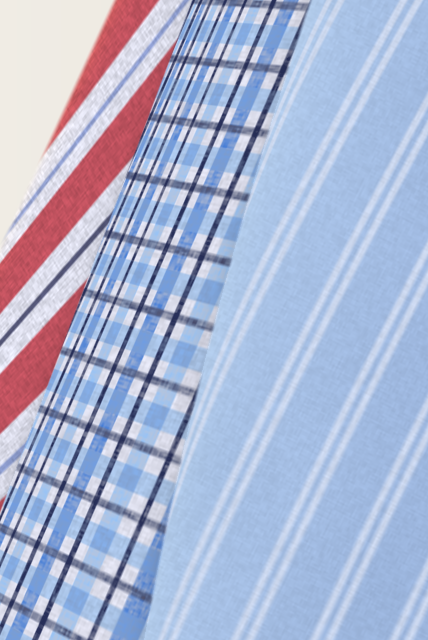
This texture is drawn by a WebGL 1 fragment shader. Its source:

```glsl
precision highp float;
// Three overlapping draped cloths: red stripes, blue check and pale blue double stripes.
uniform vec2 u_resolution;

#define ROW_PITCH 0.70
#define COLUMN_GROWTH 1.4
#define STRIPE_PITCH 0.95
#define STRIPE_GAP 0.09
#define STRIPE_HALF 0.047
#define GRAIN 0.075
#define CREAM vec3(0.94, 0.925, 0.895)
#define RED vec3(0.75, 0.32, 0.37)
#define WHITE vec3(0.87, 0.875, 0.93)
#define NAVY vec3(0.15, 0.18, 0.34)
#define BLUE vec3(0.36, 0.53, 0.81)
#define SKY vec3(0.645, 0.745, 0.89)

float hash(vec2 p) {
  vec3 q = fract(vec3(p.xyx) * 0.1031);
  q += dot(q, q.yzx + 33.33);
  return fract((q.x + q.y) * q.z);
}

float noise(vec2 p) {
  vec2 cell = floor(p), f = fract(p);
  f = f * f * (3.0 - 2.0 * f);
  return mix(mix(hash(cell), hash(cell + vec2(1.0, 0.0)), f.x),
             mix(hash(cell + vec2(0.0, 1.0)), hash(cell + vec2(1.0)), f.x), f.y);
}

// Soft band of a given half width around zero
float band(float d, float halfWidth, float blur) {
  return 1.0 - smoothstep(halfWidth - blur, halfWidth + blur, abs(d));
}

// Crossed threads, centred on zero
float weave(vec2 threads) {
  return noise(threads * vec2(38.0, 12.0)) + noise(threads * vec2(12.0, 38.0) + 57.0) - 1.0;
}

vec3 redCloth(vec2 p, float fromRim) {
  float v = (p.y + 1.677 * p.x) / (1.0 + 0.13 * p.x);
  float red = 1.0 - smoothstep(2.53, 2.59, v);
  red += band(v - 3.465, 0.305, 0.025);
  red += band(v - 4.85, 0.36, 0.025);
  red += smoothstep(5.98, 6.04, v);
  vec3 col = mix(WHITE, RED, clamp(red, 0.0, 1.0));
  col = mix(col, vec3(0.50, 0.57, 0.79), 0.85 * (band(v - 2.90, 0.035, 0.025)
      + band(v - 5.65, 0.05, 0.025)));
  col = mix(col, vec3(0.27, 0.28, 0.42), 0.9 * band(v - 4.12, 0.04, 0.022));
  col += vec3(0.07, 0.045, 0.0) * exp(-max(fromRim, 0.0) * 9.0);
  return col * (1.0 + 1.6 * GRAIN * weave(vec2(v, p.x - 0.6 * p.y)));
}

vec3 checkCloth(vec2 p, float across) {
  // Rows sag to the right; columns widen away from the left rim
  float row = (p.y - 0.06 * across) / (1.0 + 0.055 * across);
  float column = max(across + 0.06 * p.y + 0.2, 0.05);
  float k = log(column / 1.18) / log(COLUMN_GROWTH);
  float cell = floor(k);
  float columnScale = column * log(COLUMN_GROWTH);
  float blur = 0.012 + 0.008 * smoothstep(0.8, 2.0, across);
  float fine = weave(vec2(column, row));

  // Wide blue warp and pale weft, blended as woven yarn
  float strong = 1.0 - mod(cell, 2.0);
  float warp = band((k - cell - 0.47) * columnScale, 0.19 * columnScale, blur);
  float weft = band((fract(row / ROW_PITCH) - 0.5) * ROW_PITCH, 0.125, blur);
  vec3 warpColor = mix(vec3(0.60, 0.74, 0.91), BLUE, strong);
  vec3 col = mix(WHITE, warpColor, warp * (0.78 + 0.45 * fine));
  col = mix(col, mix(vec3(0.59, 0.73, 0.90), BLUE, warp * 0.55), weft * 0.72);

  // Thin dark yarns, darkest where they cross
  float rowD = (fract(row / ROW_PITCH + 0.5) - 0.5) * ROW_PITCH;
  float columnD = (fract(k + 0.5) - 0.5) * columnScale;
  float yarn = mix(0.016, 0.036, smoothstep(0.8, 1.5, column));
  float darkRow = band(rowD, 0.043, blur + 0.006);
  float darkColumn = band(columnD, yarn, blur);
  col = mix(col, mix(vec3(0.36, 0.39, 0.51), NAVY, warp * 0.25), darkRow * (0.76 + 0.5 * fine));
  col = mix(col, NAVY, darkColumn * clamp(0.82 + 0.4 * fine + 0.2 * darkRow, 0.0, 1.0));
  return col * (1.0 + GRAIN * fine);
}

vec3 skyCloth(vec2 p, float fromRim) {
  // Stripes crowd together where the cloth rolls under at its rim
  float rim = max(fromRim, 0.0);
  float x = p.x - 0.25 * exp(-rim / 0.15);
  float center = 4.92 - 0.56 * p.y + 0.00645 * p.y * p.y;
  float d = (fract((x - center) / STRIPE_PITCH + 0.5) - 0.5) * STRIPE_PITCH;
  float blur = 0.024 + 0.003 * p.y;
  float stripe = band(abs(d) - STRIPE_GAP, STRIPE_HALF, blur);
  vec3 col = mix(SKY, vec3(0.70, 0.80, 0.92), exp(-rim * 2.8));
  col -= vec3(0.035, 0.035, 0.025) * smoothstep(0.5, 3.2, rim);
  col += 0.022 * (noise(p * vec2(1.1, 0.7) + 4.0) - 0.5);
  col = mix(col, vec3(0.82, 0.86, 0.94), stripe * 0.88);
  return col * (1.0 + 0.55 * GRAIN * weave(vec2(p.x + 0.5 * p.y, p.y - 0.5 * p.x)));
}

void main() {
  // Canvas units: 5.12 wide, 7.68 high, y pointing down
  vec2 uv = gl_FragCoord.xy / u_resolution;
  vec2 p = vec2(uv.x, 1.0 - uv.y) * vec2(5.12, 7.68);
  float fromRed = p.x - 1.38 + 0.46 * p.y;
  float fromCheck = p.x - 2.30 + 0.374 * p.y;
  float fromSky = p.x - 3.72 + 0.336 * p.y - 0.0099 * p.y * p.y;

  // Layers from back to front, with soft contact shadows
  vec3 col = CREAM - 0.02 * uv.x;
  col = mix(col, redCloth(p, fromRed), smoothstep(-0.04, 0.04, fromRed));
  col *= 1.0 - 0.10 * exp(-abs(fromCheck) * 9.0) * step(fromCheck, 0.0);
  col = mix(col, checkCloth(p, fromCheck), smoothstep(-0.015, 0.015, fromCheck));
  col *= 1.0 - 0.10 * exp(-abs(fromSky) * 8.0) * step(fromSky, 0.0);
  col = mix(col, skyCloth(p, fromSky), smoothstep(-0.03, 0.03, fromSky));
  gl_FragColor = vec4(clamp(col, 0.0, 1.0), 1.0);
}
```
